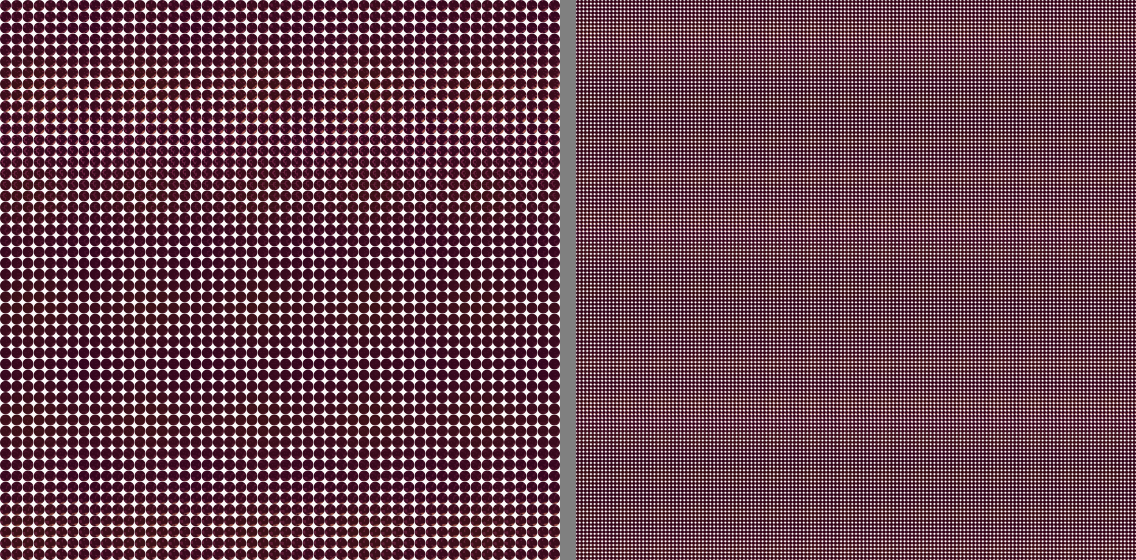
Left: one tile. Right: repeated 3 by 3.
Give the GLSL for this pattern, as a WebGL 1 fragment shader.

```glsl
precision highp float;
// Tiling grid of glossy dark wine beads on white, with slowly drifting pink and copper glints.

uniform vec2 u_resolution;

const float TAU = 6.2831853;
const float CELLS = 50.0;         // beads across and down
const float TINT_WAVES = 5.0;     // tint cycles across and down
const float RADIUS = 0.492;       // bead radius in cells
const float SPECK_SCALE = 6.5;    // speckle frequency inside a bead
const float JITTER = 0.35;        // difference between neighbouring beads
const vec3 PAPER = vec3(0.985, 0.975, 0.975);
const vec3 WINE = vec3(0.22, 0.04, 0.11);
const vec3 BROWN = vec3(0.235, 0.065, 0.085);
const vec3 PLUM = vec3(0.205, 0.02, 0.12);
const vec3 PINK = vec3(0.50, 0.16, 0.31);
const vec3 COPPER = vec3(0.70, 0.42, 0.28);

float hash(vec2 p) {
  return fract(sin(dot(p, vec2(127.1, 311.7))) * 43758.5453);
}

float noise(vec2 p) {
  vec2 i = floor(p);
  vec2 f = fract(p);
  f = f * f * (3.0 - 2.0 * f);
  return mix(mix(hash(i), hash(i + vec2(1.0, 0.0)), f.x),
             mix(hash(i + vec2(0.0, 1.0)), hash(i + vec2(1.0, 1.0)), f.x), f.y);
}

// Soft bump around a centre on the wrapped unit interval
float band(float t, float centre, float width) {
  float d = abs(fract(t - centre + 0.5) - 0.5) / width;
  return exp(-d * d);
}

// Base colour drifting between plum, wine and brown
vec3 beadTint(vec2 cell) {
  vec2 wave = cos(TAU * (cell * TINT_WAVES / CELLS - vec2(0.25, 0.2)));
  float warmth = 0.35 * wave.x + 0.65 * wave.y;
  vec3 tint = mix(WINE, PLUM, max(-warmth, 0.0));
  return mix(tint, BROWN, max(warmth, 0.0));
}

vec3 beadColor(vec2 p, vec2 cell) {
  vec2 phase = (cell + 0.5) / CELLS;
  float upper = band(phase.y, 0.75, 0.14);
  float lower = band(phase.y, 0.04, 0.13);

  // Speckles slide a little from bead to bead
  vec2 drift = 0.5 * vec2(cos(TAU * phase.x * TINT_WAVES), sin(TAU * phase.x * TINT_WAVES));
  drift += 3.0 * vec2(cos(TAU * phase.y), sin(TAU * phase.y));
  drift += JITTER * vec2(hash(cell), hash(cell + 71.3));
  float speck = noise(p * SPECK_SCALE + drift + 17.0);

  // Crescent near the rim, turning downward in the lower rows
  vec2 toLight = normalize(vec2(mix(0.75, 0.25, lower), -0.7));
  float facing = dot(p, toLight);
  float crescent = smoothstep(0.24, 0.44, facing);

  float activity = 0.12 + 0.88 * upper + 0.55 * lower;
  float body = smoothstep(0.58, 0.88, speck) * activity;
  float rim = crescent * smoothstep(0.25, 0.7, speck) * (0.25 + 0.75 * activity);
  float copper = band(phase.y, 0.82, 0.06) + 0.75 * band(phase.y, 0.08, 0.1);
  copper = clamp(0.2 + copper, 0.0, 1.0);

  vec3 color = beadTint(cell);
  color = mix(color, PINK, clamp(0.75 * body + 0.6 * rim, 0.0, 1.0));
  color = mix(color, COPPER, clamp(rim * copper, 0.0, 0.9));

  // Pinpoint reflection near the middle
  float pin = 1.0 - smoothstep(0.02, 0.09, length(p - vec2(0.06, 0.04)));
  return mix(color, PINK, 0.45 * pin * (0.4 + 0.6 * upper));
}

void main() {
  vec2 grid = gl_FragCoord.xy / u_resolution * CELLS;
  vec2 cell = mod(floor(grid), CELLS);
  vec2 p = fract(grid) - 0.5;

  float pixel = CELLS / min(u_resolution.x, u_resolution.y);
  float edge = length(p) - RADIUS;
  float coverage = 1.0 - smoothstep(-0.6 * pixel, 0.6 * pixel, edge);

  gl_FragColor = vec4(mix(PAPER, beadColor(p, cell), coverage), 1.0);
}
```
